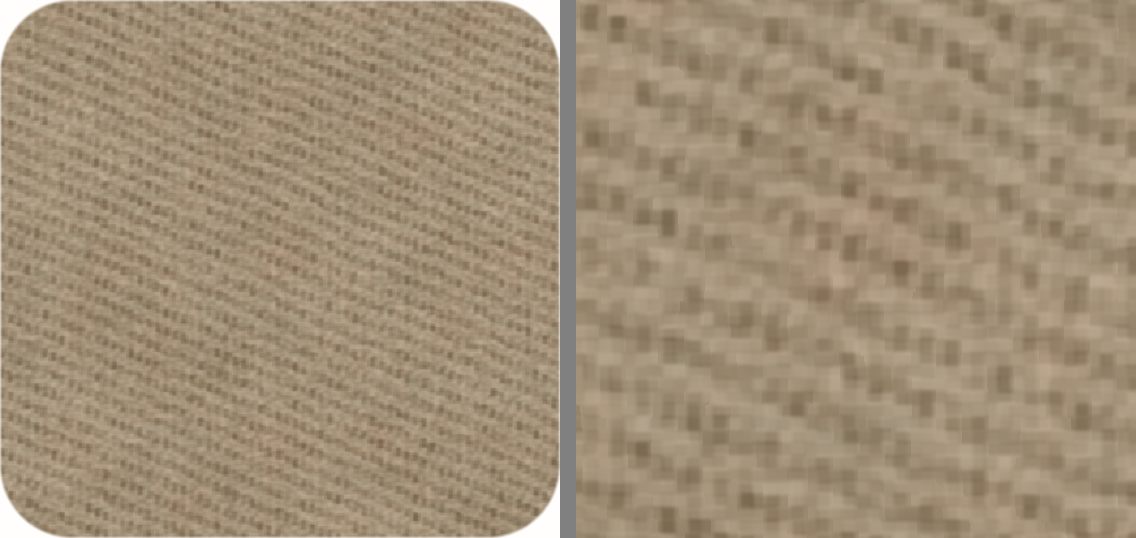
Left: the whole. Right: its middle third, enlarged.
A Shadertoy shader for this texture:

```glsl
// Khaki twill swatch: fine diagonal ribs of dark stitches on a rounded white-cornered patch.
#define RIBS 28.8          // ribs per canvas width, counted vertically
#define COLUMNS 65.0       // stitch columns across
#define SLOPE 0.44         // fall of the ribs to the right
#define CORNER 0.128       // corner radius, in canvas widths
#define STITCH_DEPTH 0.56  // darkness of the stitches
#define GRAIN 0.50         // strength of the fibre grain
#define WOBBLE 0.13        // rib wander, in rib periods
#define FADING 0.20        // strength of the slow fading
#define SHADOW vec3(0.522, 0.452, 0.352)
#define THREAD vec3(0.708, 0.636, 0.542)
#define PAPER vec3(1.0, 0.995, 0.99)

const float TAU = 6.28318;

float hash(vec2 p) {
    vec3 q = fract(vec3(p.xyx) * 0.1031);
    q += dot(q, q.yzx + 33.33);
    return fract((q.x + q.y) * q.z);
}

float cornerSlope(vec2 cell, vec2 offset) {
    float angle = TAU * hash(cell);
    return dot(vec2(cos(angle), sin(angle)), offset);
}

// Gradient noise, roughly -0.7 to 0.7
float noise(vec2 p) {
    vec2 i = floor(p), f = fract(p);
    vec2 w = f * f * f * (f * (f * 6.0 - 15.0) + 10.0);
    vec2 e = vec2(1.0, 0.0);
    return mix(mix(cornerSlope(i, f), cornerSlope(i + e, f - e), w.x),
               mix(cornerSlope(i + e.yx, f - e.yx), cornerSlope(i + 1.0, f - 1.0), w.x), w.y);
}

float roundedBox(vec2 p, vec2 halfSize, float radius) {
    vec2 q = abs(p) - halfSize + radius;
    return length(max(q, 0.0)) + min(max(q.x, q.y), 0.0) - radius;
}

// Pulls points toward the centres of square thread crossings, two per column
vec2 softGrid(vec2 p) {
    vec2 g = p * COLUMNS * 2.0 - 0.5;
    return (floor(g) + smoothstep(0.1, 0.9, fract(g)) + 0.5) / (COLUMNS * 2.0);
}

// Dark stitches: ribs broken into stair-stepped columns
float stitches(vec2 p) {
    float u = p.x * COLUMNS + 0.25 + 0.3 * noise(p * 15.0 + 5.0);
    float column = floor(u);
    float steppedX = mix(p.x, (column + 0.25) / COLUMNS, 0.8);
    float rib = (p.y + SLOPE * steppedX) * RIBS;
    rib += WOBBLE * (2.0 * noise(p * 4.0 + 40.0) + noise(p * 26.0 + 70.0));
    float band = smoothstep(-0.75, 0.9, -cos(TAU * rib));
    float dots = 0.74 - 0.26 * cos(TAU * u);
    float strength = 0.6 + 0.8 * hash(vec2(column, floor(rib)) + 17.0);
    return band * dots * strength;
}

void mainImage(out vec4 fragColor, in vec2 fragCoord) {
    vec2 p = fragCoord / iResolution.x;
    vec2 halfSize = 0.5 * iResolution.xy / iResolution.x;
    vec2 weave = softGrid(p);

    // Weave, fibre grain and slow fading
    float grain = noise(weave * vec2(79.0, 113.0) + 11.0) + 0.5 * noise(weave * vec2(47.0, 71.0) + 90.0);
    float fade = noise(p * 4.0 + 3.0) + 0.9 * noise(p * 14.0 + 8.0);
    float shade = 0.74 - STITCH_DEPTH * stitches(weave) + GRAIN * grain + FADING * fade;
    vec3 cloth = mix(SHADOW, THREAD, clamp(shade, -0.2, 1.2));

    // Faint warm and cool patches
    float warmth = noise(p * 9.0 + 60.0) + 0.8 * noise(p * vec2(30.0, 48.0) + 25.0);
    cloth += warmth * vec3(0.012, -0.004, -0.008);

    // Rounded patch on paper
    float edge = roundedBox(p - halfSize, halfSize - 0.001, CORNER);
    float softness = max(0.004, 1.0 / iResolution.x);
    fragColor = vec4(mix(cloth, PAPER, smoothstep(-softness, softness, edge)), 1.0);
}
```
